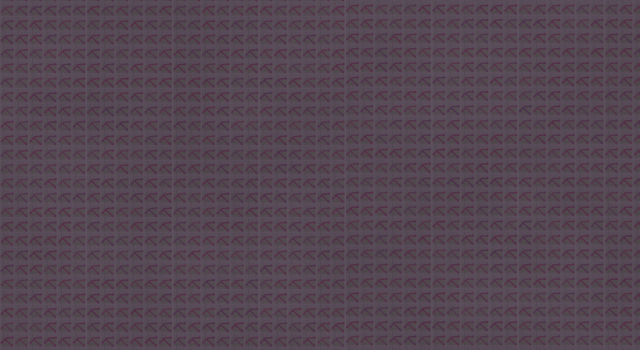
Reproduce this pattern procedurally as a Shadertoy shader.

```glsl
// A dusky woven cloth: a square grid of small plum forked twigs on grey mauve.
// Each cell is a union of capsule and dot distances over a fine plaid weave,
// with hashed tint, wear and a slight slip of the rows at one seam.

const float ROWS = 24.32;         // cells in the canvas height
const float ROW_PHASE = 0.17;     // height of the lowest cell edge, in cells
const float SEAM_COLUMN = 24.0;
const float PAIR_COLUMNS = 2.0;   // columns between the faint pale threads
const float PANEL_COLUMNS = 6.0;  // columns between the brighter threads

const vec3 MAUVE = vec3(0.342, 0.296, 0.342);
const vec3 OLIVE_GREY = vec3(0.312, 0.290, 0.292);
const vec3 ROSE = vec3(0.355, 0.262, 0.328);
const vec3 SHADE = vec3(0.290, 0.245, 0.292);
const vec3 PLUM = vec3(0.330, 0.170, 0.272);
const vec3 VIOLET = vec3(0.270, 0.190, 0.295);
const vec3 PALE = vec3(0.372, 0.330, 0.380);

float hash(vec2 p) {
    return fract(sin(dot(p, vec2(127.1, 311.7))) * 43758.5453);
}

float noise(vec2 p) {
    vec2 i = floor(p), f = fract(p);
    f = f * f * (3.0 - 2.0 * f);
    return mix(mix(hash(i), hash(i + vec2(1, 0)), f.x),
               mix(hash(i + vec2(0, 1)), hash(i + vec2(1, 1)), f.x), f.y);
}

float segment(vec2 p, vec2 a, vec2 b) {
    vec2 pa = p - a, ba = b - a;
    return length(pa - ba * clamp(dot(pa, ba) / dot(ba, ba), 0.0, 1.0));
}

float cover(float d, float blur) {
    return 1.0 - smoothstep(-blur, blur, d);
}

// Coverage of a thread repeated with the given period along one axis
float thread(float x, float period, float halfWidth, float blur) {
    float d = abs(fract(x / period + 0.5) - 0.5) * period;
    return cover(d - halfWidth, blur);
}

// Diagonal arm and level bar over a separate diagonal leg, knotted at the ends
float twig(vec2 p) {
    vec2 left = vec2(0.13, 0.35), elbow = vec2(0.42, 0.66);
    vec2 right = vec2(0.86, 0.69), hip = vec2(0.40, 0.54), foot = vec2(0.82, 0.14);
    float arms = min(segment(p, left, elbow), segment(p, elbow, right));
    float lines = min(arms, segment(p, hip, foot)) - 0.045;
    float knots = min(min(length(p - left), length(p - right)),
                      min(length(p - hip), length(p - foot)));
    return min(lines, knots - 0.075);
}

// Olive bands, dark and rose inner threads, pale edges and panel threads
vec3 cloth(vec2 g, float blur) {
    vec2 q = abs(fract(g) - vec2(0.5, 0.40));
    float patchCover = cover(max(q.x - 0.40, q.y - 0.30), 1.5 * blur);
    vec3 color = mix(MAUVE, OLIVE_GREY, 0.8 * patchCover);
    float weave = max(thread(g.x, 0.5, 0.02, blur), thread(g.y, 0.5, 0.02, blur));
    color = mix(color, ROSE, 0.25 * weave);
    float inner = max(thread(g.x - 0.27, 1.0, 0.03, blur),
                      thread(g.y - 0.24, 1.0, 0.03, blur));
    color = mix(color, SHADE, 0.5 * inner);
    float edges = max(thread(g.x, 1.0, 0.035, blur), thread(g.y, 1.0, 0.035, blur));
    color = mix(color, PALE, 0.35 * edges);
    color = mix(color, PALE, 0.2 * thread(g.x, PAIR_COLUMNS, 0.05, blur));
    return mix(color, PALE, 0.4 * thread(g.x, PANEL_COLUMNS, 0.055, blur));
}

void mainImage(out vec4 fragColor, in vec2 fragCoord) {
    vec2 g = fragCoord / iResolution.y * ROWS - vec2(0.0, ROW_PHASE);
    float blur = 0.7 * ROWS / iResolution.y;

    // Rows sit a little higher beyond the seam
    g.y -= 0.08 * step(SEAM_COLUMN, g.x);

    vec2 cell = floor(g);
    float tint = hash(cell);
    float wear = hash(cell + 37.0);

    vec3 color = cloth(g, blur);

    // A rose halo softens each twig; twigs vary from plum to violet
    float d = twig(fract(g));
    color = mix(color, ROSE, 0.35 * cover(d - 0.05, blur));
    vec3 ink = mix(PLUM, VIOLET, 0.8 * tint * tint);
    float strength = mix(0.62, 0.94, wear);
    color = mix(color, ink, strength * cover(d, blur));

    // Broad fading, panel to panel shade and fine fibre grain
    float panel = hash(vec2(floor(g.x / PANEL_COLUMNS), 5.0));
    color *= 0.97 + 0.045 * noise(g * 0.3) + 0.012 * panel;
    color += 0.010 * (noise(g * 7.0) - 0.5);
    fragColor = vec4(color, 1.0);
}
```
